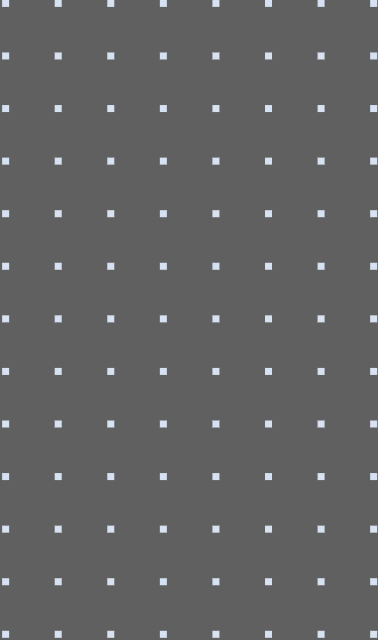
Give the GLSL for this pattern, as a WebGL 1 fragment shader.

```glsl
precision highp float;

// Small pale blue squares on a flat grey ground, 8 across and 13 down.
// A square lattice is folded into one cell, where a box distance draws
// the mark; a hash gives each mark a very slight warm or cool tint.

uniform vec2 u_resolution;

// Lengths are in canvas heights, measured from the top left corner.
const float PITCH = 0.08215;
const float HALF_SIDE = 0.00547;
const vec2 FIRST_CENTER = vec2(0.0088, 0.0053);

const vec3 GROUND_COLOR = vec3(0.378);
const vec3 MARK_COLOR = vec3(0.842, 0.886, 0.948);
const vec3 TINT_RANGE = vec3(0.012, 0.004, -0.008);

float hash(vec2 p) {
  return fract(sin(dot(p, vec2(127.1, 311.7))) * 43758.5);
}

float boxDistance(vec2 p, float halfSide) {
  vec2 d = abs(p) - halfSide;
  return length(max(d, 0.0)) + min(max(d.x, d.y), 0.0);
}

void main() {
  float pixel = 1.0 / u_resolution.y;
  vec2 position = gl_FragCoord.xy * pixel;
  position.y = 1.0 - position.y;

  // Nearest lattice point and the offset from it
  vec2 lattice = (position - FIRST_CENTER) / PITCH;
  vec2 cell = floor(lattice + 0.5);
  vec2 offset = (lattice - cell) * PITCH;

  // Antialiased square
  float dist = boxDistance(offset, HALF_SIDE);
  float coverage = clamp(0.5 - dist / pixel, 0.0, 1.0);

  // Slight tint per mark
  vec3 mark = MARK_COLOR + TINT_RANGE * (hash(cell) - 0.5);

  gl_FragColor = vec4(mix(GROUND_COLOR, mark, coverage), 1.0);
}
```
